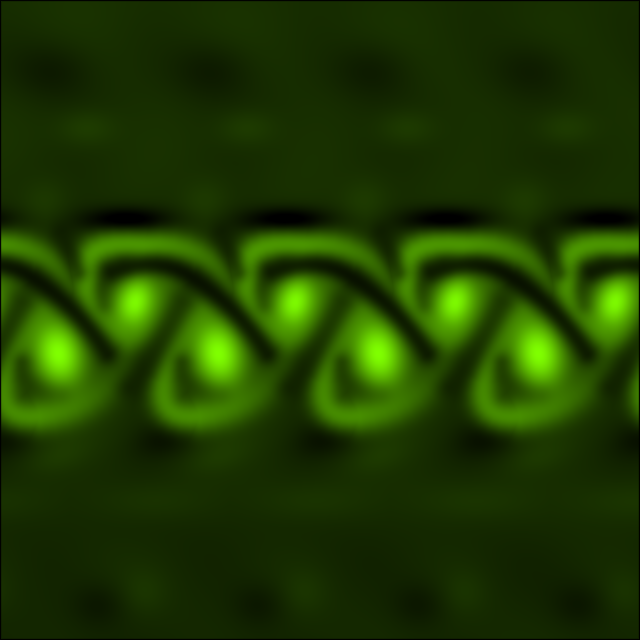
Write a WebGL 1 fragment shader that draws this pattern.

```glsl
precision highp float;
// Row of interlocked green vortices rolling along a shear layer, four pairs across.
uniform vec2 u_resolution;

const float REPEATS = 4.0;
const int SEGMENTS = 8;
const vec3 GLOW = vec3(0.5, 1.0, 0.0);

// Wraps a horizontal offset to the nearest repeat.
vec2 nearestRepeat(vec2 q) {
  return vec2(q.x - floor(q.x + 0.5), q.y);
}

// Soft ellipse, tilted by an angle in radians.
float blob(vec2 p, vec2 center, vec2 radius, float tilt) {
  vec2 q = nearestRepeat(p - center);
  float c = cos(tilt), s = sin(tilt);
  q = vec2(c * q.x + s * q.y, c * q.y - s * q.x) / radius;
  return exp(-0.5 * dot(q, q));
}

vec2 bezier(vec2 a, vec2 b, vec2 c, float t) {
  return mix(mix(a, b, t), mix(b, c, t), t);
}

// Soft curved stroke whose strength fades from fade.x to fade.y.
float stroke(vec2 p, vec2 a, vec2 b, vec2 c, float width, vec2 fade) {
  float best = 0.0;
  vec2 start = a;
  for (int i = 0; i < SEGMENTS; i++) {
    float index = float(i);
    vec2 end = bezier(a, b, c, (index + 1.0) / float(SEGMENTS));
    vec2 q = nearestRepeat(p - 0.5 * (start + end));
    vec2 h = 0.5 * (end - start);
    float t = clamp(dot(q, h) / dot(h, h), -1.0, 1.0);
    vec2 d = (q - h * t) / width;
    float along = (index + 0.5 + 0.5 * t) / float(SEGMENTS);
    best = max(best, exp(-0.5 * dot(d, d)) * mix(fade.x, fade.y, along));
    start = end;
  }
  return best;
}

// Faint, nearly periodic mottling of the quiet fluid.
float mottling(vec2 p) {
  const float TAU = 6.28318;
  float v = sin(TAU * p.x + 2.3 * p.y + sin(4.0 * p.y));
  v += 0.7 * sin(TAU * p.x - 5.0 * p.y + 1.0);
  v += 0.6 * sin(0.9 * p.x + 7.0 * p.y);
  return 0.009 * v;
}

float quietFluid(vec2 p) {
  float v = 0.165 + 0.008 * p.y + mottling(p);
  v -= 0.07 * blob(p, vec2(0.33, 1.56), vec2(0.18, 0.13), 0.0);
  v += 0.07 * blob(p, vec2(0.54, 1.20), vec2(0.13, 0.08), 0.0);
  v += 0.06 * blob(p, vec2(0.28, 0.74), vec2(0.11, 0.10), 0.5);
  v += 0.05 * blob(p, vec2(0.36, -0.85), vec2(0.15, 0.07), 0.3);
  v += 0.05 * blob(p, vec2(0.94, -1.13), vec2(0.24, 0.09), 0.0);
  v -= 0.06 * blob(p, vec2(0.62, -1.78), vec2(0.12, 0.10), 0.0);
  v += 0.04 * blob(p, vec2(0.90, -1.70), vec2(0.10, 0.10), 0.0);
  v -= 0.09 * blob(p, vec2(0.05, -0.73), vec2(0.15, 0.08), 0.3);
  return v;
}

float upperVortex(vec2 p, float v) {
  v = mix(v, 0.42, 0.9 * blob(p, vec2(1.84, 0.07), vec2(0.17, 0.17), 0.0));
  float arm = stroke(p, vec2(1.54, 0.23), vec2(1.48, 0.52), vec2(1.90, 0.47), 0.068, vec2(1.0));
  arm = max(arm, stroke(p, vec2(1.90, 0.47), vec2(2.29, 0.50), vec2(2.45, 0.20), 0.066, vec2(1.0, 0.45)));
  arm = max(arm, stroke(p, vec2(1.54, 0.23), vec2(1.54, 0.0), vec2(1.80, -0.11), 0.068, vec2(1.0, 0.6)));
  arm = max(arm, stroke(p, vec2(1.80, -0.11), vec2(2.0, -0.06), vec2(2.04, 0.20), 0.075, vec2(0.6, 0.35)));
  v = mix(v, 0.59, arm);
  float pocket = stroke(p, vec2(1.66, 0.10), vec2(1.62, 0.28), vec2(1.77, 0.33), 0.045, vec2(0.6, 0.8));
  v = mix(v, 0.18, pocket);
  return mix(v, 0.98, blob(p, vec2(1.844, 0.11), vec2(0.085, 0.115), -0.35));
}

float lowerVortex(vec2 p, float v) {
  v = mix(v, 0.43, 0.9 * blob(p, vec2(1.36, -0.20), vec2(0.19, 0.23), 0.2));
  float arm = stroke(p, vec2(1.25, 0.05), vec2(1.07, -0.13), vec2(1.02, -0.40), 0.066, vec2(0.5, 0.9));
  arm = max(arm, stroke(p, vec2(1.02, -0.40), vec2(1.0, -0.63), vec2(1.25, -0.60), 0.070, vec2(0.9, 0.95)));
  arm = max(arm, stroke(p, vec2(1.25, -0.60), vec2(1.54, -0.58), vec2(1.77, -0.32), 0.078, vec2(0.95, 0.25)));
  v = mix(v, 0.57, arm);
  float pocket = stroke(p, vec2(1.15, -0.27), vec2(1.13, -0.43), vec2(1.38, -0.44), 0.048, vec2(0.85, 0.45));
  v = mix(v, 0.18, pocket);
  return mix(v, 1.0, blob(p, vec2(1.365, -0.21), vec2(0.10, 0.14), 0.25));
}

// Dark fluid drawn between the vortices and along their crests.
float darkFilaments(vec2 p, float v) {
  float braid = stroke(p, vec2(1.70, 0.30), vec2(2.0, 0.41), vec2(2.21, 0.26), 0.044, vec2(0.7, 0.95));
  braid = max(braid, stroke(p, vec2(2.21, 0.26), vec2(2.47, 0.10), vec2(2.67, -0.21), 0.050, vec2(0.95, 0.8)));
  v = mix(v, 0.06, braid);
  float gap = stroke(p, vec2(2.13, 0.10), vec2(2.0, -0.17), vec2(1.82, -0.42), 0.062, vec2(0.55, 0.85));
  gap = max(gap, stroke(p, vec2(2.38, 0.54), vec2(2.44, 0.41), vec2(2.49, 0.30), 0.046, vec2(0.8, 0.6)));
  v = mix(v, 0.12, gap);
  return v - 0.24 * blob(p, vec2(1.79, 0.62), vec2(0.19, 0.058), 0.0);
}

void main() {
  vec2 uv = gl_FragCoord.xy / u_resolution;
  vec2 p = vec2(uv.x, uv.y - 0.5) * REPEATS;

  float v = quietFluid(p);
  v = upperVortex(p, v);
  v = lowerVortex(p, v);
  v = darkFilaments(p, v);

  // Thin dark frame
  vec2 edge = min(uv, 1.0 - uv);
  v *= smoothstep(0.0005, 0.0030, min(edge.x, edge.y));
  gl_FragColor = vec4(GLOW * clamp(v, 0.0, 1.0), 1.0);
}
```
